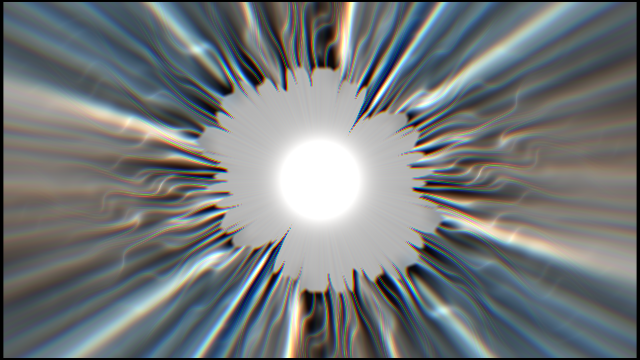
Write a Shadertoy shader that draws this background.

```glsl
const float PI = 3.14159265;
const float TEETH = 17.0;

// Angle, width and strength of each beam; all repeat after half a turn
const vec3 BEAMS[7] = vec3[7](
    vec3(0.62, 0.026, 0.55), vec3(0.965, 0.011, 0.60), vec3(1.075, 0.008, 0.25),
    vec3(1.397, 0.018, 0.60), vec3(1.965, 0.013, 0.35), vec3(2.325, 0.020, 0.55),
    vec3(2.836, 0.024, 0.60));

vec2 gradient(vec2 cell) {
    float h = fract(sin(dot(cell, vec2(127.1, 311.7))) * 43758.5) * 2.0 * PI;
    return vec2(cos(h), sin(h));
}

float gradientNoise(vec2 p) {
    vec2 i = floor(p), f = p - i;
    vec2 u = f * f * f * (f * (f * 6.0 - 15.0) + 10.0);
    vec2 e = vec2(1.0, 0.0);
    float low = mix(dot(gradient(i), f), dot(gradient(i + e.xy), f - e.xy), u.x);
    float high = mix(dot(gradient(i + e.yx), f - e.yx), dot(gradient(i + e.xx), f - e.xx), u.x);
    return mix(low, high, u.y);
}

// Signed angle between two lines through the centre
float lineAngle(float a, float b) {
    return mod(a - b + 0.5 * PI, PI) - 0.5 * PI;
}

// Bright curves along the zero crossings of the noise
float thread(vec2 p, float sharpness) {
    return pow(1.0 - min(abs(gradientNoise(p)), 1.0), sharpness);
}

// Brightness of one channel: -1 red, 0 green, 1 blue
float light(float a, float r, float channel) {
    float far = smoothstep(0.25, 0.5, r);
    a += channel * 0.011;
    r *= 1.0 + channel * 0.006;
    vec2 dir = vec2(cos(2.0 * a), sin(2.0 * a));

    // Beams and the rounded lobes at their roots
    float beams = 0.0, lobes = 0.0;
    for (int i = 0; i < 7; i++) {
        vec3 beam = BEAMS[i];
        float d = lineAngle(a, beam.x) * r;
        float w = beam.y * (0.35 + 0.9 * r);
        beams += beam.z * (exp(-d * d / (w * w)) + 0.25 * exp(-d * d / (9.0 * w * w)));
        lobes += smoothstep(0.015, 0.02, beam.y) * exp(-d * d / 0.0011);
    }
    beams *= exp(-1.6 * (r - 0.3)) * (1.0 - 0.22 * channel * far);

    // Toothed rim of the pale disc, with a deep notch at the wedge
    float wedge = lineAngle(a, 1.015) / 0.05;
    float bend = 0.13 * gradientNoise(dir * 3.0 + r * 4.5) * smoothstep(0.2, 0.5, r);
    float phase = (a + bend) * TEETH / PI + 1.3 * gradientNoise(dir * 3.0 + 1.7);
    float x = fract(phase) - 0.5;
    float rim = 0.237 + 0.03 * cos(2.0 * a - 4.96) + 0.05 * gradientNoise(dir * 3.0 + 7.3);
    rim += 0.06 * (1.0 - exp(-7.0 * abs(x))) + 0.035 * lobes;
    rim -= 0.075 * exp(-wedge * wedge);
    float depth = r - rim;

    // Pale disc with a burnt-out core
    float disc = 0.69 + 0.55 * exp(-pow(r / 0.11, 3.0)) + 0.14 * exp(-r * r / 0.035);
    disc += 0.03 * gradientNoise(dir * 24.0) * smoothstep(0.1, 0.2, r);
    disc -= 0.1 * lobes * smoothstep(-0.06, 0.0, depth);

    // Streaked surroundings
    float outer = 0.40 + 0.24 * gradientNoise(dir * (3.0 + r));
    outer += 0.2 * gradientNoise(dir * (8.0 + 1.5 * r) + 3.1);
    outer += 0.06 * gradientNoise(dir * (28.0 + 2.0 * r));

    // Dark claws with bright threads close to the rim
    float burst = exp(-7.5 * max(depth, 0.0));
    vec2 twisted = vec2(cos(2.0 * (a + bend)), sin(2.0 * (a + bend)));
    outer += burst * (0.85 * thread(twisted * (6.5 + 2.0 * r), 8.0) - 0.5);
    outer += burst * 0.4 * exp(-60.0 * (x - 0.15) * (x - 0.15));

    // Tangled filaments further out
    float band = smoothstep(0.3, 0.38, r) * (1.0 - smoothstep(0.45, 0.68, r));
    float sector = smoothstep(-0.3, 0.8, cos(4.0 * (a - 0.22)));
    outer += 0.32 * band * sector * (thread(twisted * 5.0 + r * vec2(4.0, -3.0), 14.0) - 0.25);

    // Deep blue wedge between two thin beams
    float shade = exp(-wedge * wedge) * exp(-4.0 * max(r - 0.36, 0.0));
    outer -= (0.42 - 0.14 * channel) * shade;

    outer += beams * smoothstep(0.0, 0.08, depth);
    return mix(disc, max(outer, 0.04), smoothstep(0.0, 0.016, depth));
}

void mainImage(out vec4 fragColor, in vec2 fragCoord) {
    vec2 p = (fragCoord - 0.5 * iResolution.xy) / iResolution.y;
    float r = max(length(p), 0.001);
    float a = atan(p.y, p.x);
    vec3 color = vec3(light(a, r, -1.0), light(a, r, 0.0), light(a, r, 1.0));

    // Cool and warm sectors outside the disc
    float cool = 0.5 + 0.5 * cos(4.0 * (a - 0.85));
    vec3 tint = mix(vec3(1.06, 1.0, 0.94), vec3(0.78, 1.0, 1.15), cool);
    color *= mix(vec3(1.0), tint, smoothstep(0.29, 0.42, r));

    // Thin black frame
    vec2 halfSize = 0.5 * vec2(iResolution.x / iResolution.y, 1.0);
    vec2 inset = halfSize - abs(p) - vec2(0.009, 0.005);
    color *= smoothstep(-0.001, 0.002, min(inset.x, inset.y));
    fragColor = vec4(clamp(color, 0.0, 1.0), 1.0);
}
```
